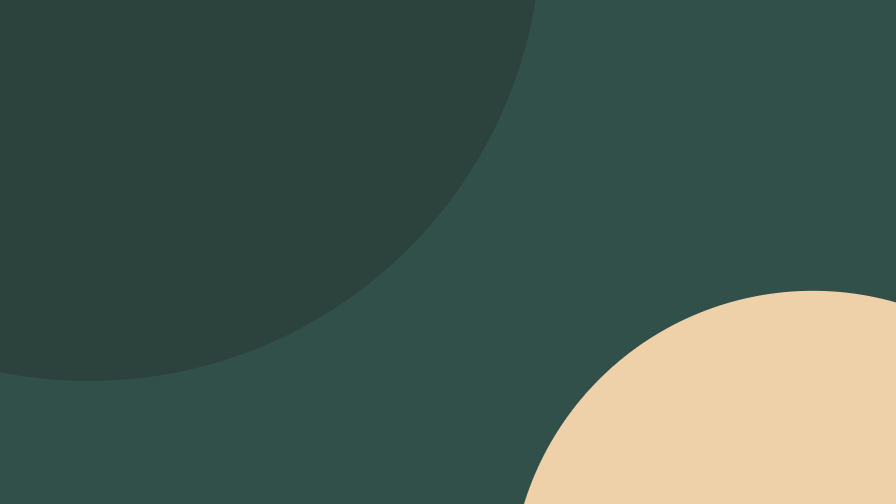
Give the GLSL for this background, as a WebGL 2 fragment shader.

```glsl
#version 300 es
precision highp float;
// Flat green backdrop with a dark disc at the upper left and a sand disc at the lower right.

uniform vec2 u_resolution;
out vec4 fragColor;

const vec3 GREEN = vec3(0.193, 0.314, 0.290);
const vec3 DARK_GREEN = vec3(0.173, 0.261, 0.238);
const vec3 SAND = vec3(0.935, 0.820, 0.663);

// Signed distance to a circle
float circleDistance(vec2 p, vec2 center, float radius) {
    return length(p - center) - radius;
}

// Smooth coverage of a shape, one pixel wide at its edge
float coverage(float dist, float pixel) {
    return clamp(0.5 - dist / pixel, 0.0, 1.0);
}

// Lay a disc over a colour
vec3 paintDisc(vec3 base, vec3 tint, vec2 p, vec2 center, float radius, float pixel) {
    return mix(base, tint, coverage(circleDistance(p, center, radius), pixel));
}

void main() {
    // Canvas height is one unit
    float pixel = 1.0 / u_resolution.y;
    vec2 p = gl_FragCoord.xy * pixel;

    vec3 color = GREEN;
    color = paintDisc(color, DARK_GREEN, p, vec2(0.176, 1.142), 0.898, pixel);
    color = paintDisc(color, SAND, p, vec2(1.613, -0.177), 0.600, pixel);

    fragColor = vec4(color, 1.0);
}
```
